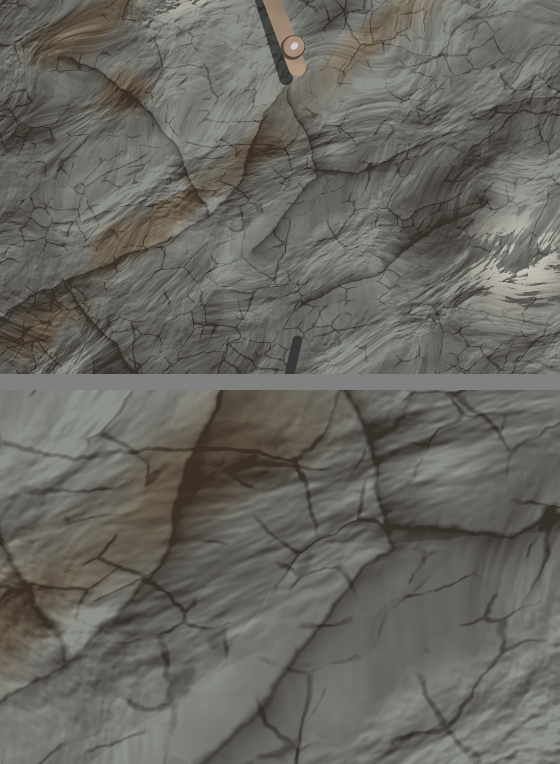
Top: the whole. Bottom: its middle third, enlarged.
A WebGL 1 fragment shader for this texture:

```glsl
precision highp float;
// Weathered grey-brown cliff of slanting slabs, with deep fissures and a small steel bracket.
uniform vec2 u_resolution;

float hash(vec2 p) {
  return fract(sin(dot(p, vec2(127.1, 311.7))) * 43758.5453);
}

float noise(vec2 p) {
  vec2 i = floor(p), f = fract(p);
  f = f * f * (3.0 - 2.0 * f);
  return mix(mix(hash(i), hash(i + vec2(1, 0)), f.x),
             mix(hash(i + vec2(0, 1)), hash(i + 1.0), f.x), f.y);
}

float fbm(vec2 p) {
  float sum = 0.0, amp = 0.5;
  for (int i = 0; i < 6; i++) {
    sum += amp * noise(p);
    p = mat2(0.8, 0.6, -0.6, 0.8) * p * 2.03 + 7.3;
    amp *= 0.5;
  }
  return sum;
}

// Axes along and across the rising strata
vec2 strata(vec2 p) {
  return vec2(dot(p, vec2(0.85, 0.53)), dot(p, vec2(-0.53, 0.85)));
}

// Rough stone with sharp creases
float relief(vec2 p) {
  vec2 q = strata(p) * vec2(4.0, 6.0);
  q += 0.9 * vec2(noise(q * 1.3), noise(q * 1.3 + 19.0));
  float h = fbm(q), amp = 0.22;
  for (int i = 0; i < 4; i++) {
    q = mat2(0.9, 0.4, -0.4, 0.9) * q * 2.1 + 3.7;
    h += amp * abs(noise(q) - 0.5);
    amp *= 0.5;
  }
  return h;
}

// Broken slabs: x = gap to the next slab, y = slab identity
vec2 slabs(vec2 p) {
  float near = 9.0, next = 9.0, id = 0.0;
  for (int k = 0; k < 9; k++) {
    vec2 c = floor(p) + vec2(mod(float(k), 3.0), floor(float(k) / 3.0)) - 1.0;
    float d = length(c + vec2(hash(c), hash(c + 41.0)) - p);
    next = min(next, max(near, d));
    if (d < near) { near = d; id = hash(c + 9.0); }
  }
  return vec2(next - near, id);
}

// Dark line from a to b, with a soft shadow on its right-hand side
float fissure(vec2 p, vec2 a, vec2 b, float reach) {
  vec2 along = b - a, r = p - a;
  float side = (r.x * along.y - r.y * along.x) / length(along);
  float d = length(r - along * clamp(dot(r, along) / dot(along, along), 0.0, 1.0));
  return max(0.8 * exp(-d * d / 0.000012), 0.62 * exp(-d / reach) * smoothstep(-0.002, 0.003, side));
}

float bend(vec2 p, vec2 a, vec2 b, vec2 c, float reach) {
  return max(fissure(p, a, b, reach), fissure(p, b, c, reach));
}

float blob(vec2 p, float x, float y, vec2 size) {
  vec2 q = strata(p - vec2(x, y)) / size;
  return exp(-dot(q, q));
}

// Coverage of a rounded bar
float bar(vec2 p, vec2 a, vec2 b, float r) {
  vec2 d = b - a;
  float gap = length(p - a - d * clamp(dot(p - a, d) / dot(d, d), 0.0, 1.0)) - r;
  return smoothstep(0.0015, -0.0015, gap);
}

void main() {
  vec2 p = gl_FragCoord.xy / u_resolution.y;
  vec2 w = p + 0.08 * (vec2(fbm(p * 7.0), fbm(p * 7.0 + 31.0)) - 0.5);
  float broad = fbm(p * 2.6 + 4.0), patchy = fbm(p * 9.0 + 17.0);

  // Side light over the relief, rougher in some places
  float light = relief(p) - relief(p + vec2(-0.0018, 0.0034));
  float tone = 0.73 + (5.0 + 14.0 * patchy) * light + 1.2 * (broad - 0.5) + 0.6 * (patchy - 0.5);

  // Slabs of three sizes, parted by thin broken cracks
  float size = 2.6, chip = 0.0;
  for (int i = 0; i < 3; i++) {
    vec2 s = slabs(strata(w) * size * vec2(1.0, 1.6) + size);
    chip = s.y - 0.5;
    tone += 0.5 / sqrt(size + 1.0) * chip;
    float broken = smoothstep(0.47, 0.6, fbm(p * size * 1.5 + size));
    tone -= 0.5 * broken * smoothstep(0.007 * size, 0.001 * size, s.x);
    size *= 2.3;
  }

  // Main fissures between the boulders
  float f = bend(w, vec2(-0.05, 0.14), vec2(0.18, 0.26), vec2(0.57, 0.41), 0.025);
  f = max(f, bend(w, vec2(0.57, 0.41), vec2(0.66, 0.6), vec2(0.77, 0.78), 0.03));
  f = max(f, bend(w, vec2(0.2, 0.84), vec2(0.4, 0.7), vec2(0.56, 0.41), 0.02));
  f = max(f, bend(w, vec2(0.68, 0.34), vec2(0.84, 0.53), vec2(0.78, 0.78), 0.018));
  f = max(f, bend(w, vec2(0.85, 0.55), vec2(0.94, 0.53), vec2(1.12, 0.61), 0.025));
  f = max(f, bend(w, vec2(1.12, 0.61), vec2(1.35, 0.73), vec2(1.55, 0.72), 0.05));
  f = max(f, bend(w, vec2(1.29, 0.47), vec2(1.1, 0.35), vec2(0.81, 0.17), 0.02));
  f = max(f, bend(w, vec2(0.17, 0.26), vec2(0.28, 0.1), vec2(0.36, 0.0), 0.012));
  tone -= f;

  // Hollows and sunlit faces
  tone -= 0.7 * blob(w, 1.27, 0.56, vec2(0.13, 0.04)) + 0.8 * blob(w, 0.28, 0.02, vec2(0.07, 0.05));
  tone -= 0.5 * blob(w, 0.86, 0.92, vec2(0.12, 0.03));
  float sun = blob(w, 1.39, 0.31, vec2(0.14, 0.12)) + 0.6 * blob(w, 0.5, 1.0, vec2(0.12, 0.03));
  sun *= smoothstep(0.44, 0.54, patchy + 6.0 * light + 0.25 * chip) * (1.0 - f);

  // Iron stains over cool grey stone
  float stain = blob(w, 0.2, 0.91, vec2(0.2, 0.08)) + blob(w, 0.36, 0.38, vec2(0.17, 0.05));
  stain += blob(w, 0.32, 0.74, vec2(0.1, 0.06)) + blob(w, 0.66, 0.59, vec2(0.17, 0.05));
  stain += blob(w, 0.1, 0.12, vec2(0.2, 0.09)) + 0.7 * blob(w, 1.02, 0.9, vec2(0.25, 0.05));
  stain = smoothstep(0.15, 0.75, stain * (0.3 + patchy) + 0.8 * (broad - 0.5));
  tone -= 0.34 * stain;
  vec3 color = mix(vec3(0.26, 0.243, 0.222), vec3(0.5, 0.51, 0.49), clamp(tone, -0.2, 1.2));
  color *= mix(vec3(1), vec3(1.09, 0.99, 0.87), stain);
  color = mix(color, vec3(0.82, 0.8, 0.75), 0.9 * clamp(sun, 0.0, 1.0));

  // Steel bracket with a bolted disc, and a short post below
  vec2 top = vec2(0.72, 1.02), foot = vec2(0.795, 0.82), bolt = vec2(0.785, 0.875);
  vec3 steel = vec3(0.64, 0.55, 0.47) * (0.75 + 0.5 * patchy);
  color *= 1.0 - 0.5 * bar(p, top - 0.02, foot - 0.03, 0.018);
  color = mix(color, steel, bar(p, top, foot, 0.024));
  color = mix(color, steel * 0.5, bar(p, bolt, bolt - 0.004, 0.031));
  color = mix(color, steel, bar(p, bolt, bolt + 0.002, 0.027));
  color = mix(color, vec3(0.8), bar(p, bolt, bolt + 0.004, 0.008));
  color = mix(color, vec3(0.22), bar(p, vec2(0.77, -0.02), vec2(0.795, 0.09), 0.013));
  gl_FragColor = vec4(color, 1);
}
```
